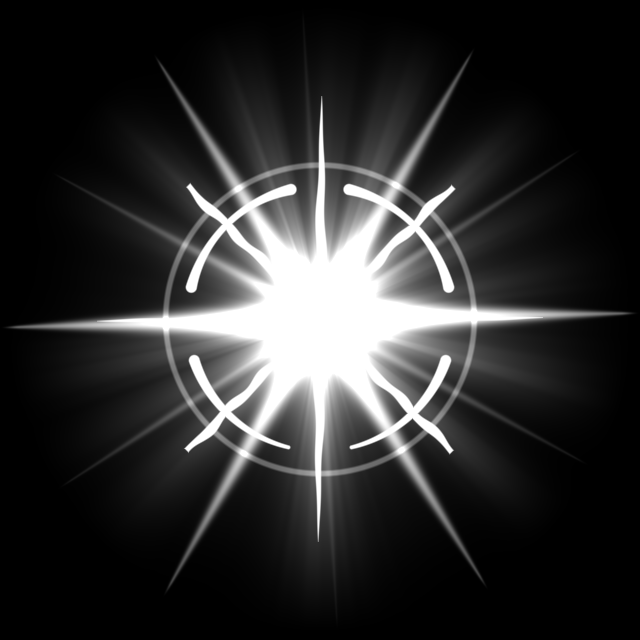
Give the GLSL for this background, as a Shadertoy shader.

```glsl
float hash(float n) {
    return fract(sin(n * 127.1) * 43758.5453);
}

// Value noise around the circle; turn runs from 0 to 1
float angularNoise(float turn, float count) {
    float x = turn * count;
    float cell = floor(x);
    float a = hash(mod(cell, count) + count);
    float b = hash(mod(cell + 1.0, count) + count);
    return mix(a, b, smoothstep(0.0, 1.0, fract(x)));
}

// Soft spike from the centre, tapering to a point
float spike(vec2 p, float degrees, float reach, float width) {
    float a = radians(degrees);
    vec2 dir = vec2(cos(a), sin(a));
    float along = dot(p, dir);
    float across = dot(p, vec2(-dir.y, dir.x));
    float taper = clamp(1.0 - along / reach, 0.0, 1.0);
    float w = width * taper + 0.0012;
    return exp(-across * across / (w * w)) * step(0.0, along)
         * smoothstep(0.0, 0.06, taper) * (0.25 + 1.1 * taper);
}

float fill(float d, float aa) {
    return smoothstep(aa, -aa, d);
}

// Wavy brush line with pointed ends
float needle(float along, float across, float aa) {
    float t = clamp(1.0 - abs(along) / 0.349, 0.0, 1.0);
    float wave = 0.003 * sin(along * 48.0) * t - 0.008 * along;
    float w = 0.011 * pow(t, 0.75);
    return fill(abs(across + wave) - w, aa) * step(0.001, t);
}

// Broad shafts: direction in degrees, half width, strength
float shafts(float degrees) {
    const vec3 beams[14] = vec3[14](
        vec3(8.0, 10.0, 0.42), vec3(27.0, 6.0, 0.34), vec3(44.0, 6.0, 0.60),
        vec3(70.0, 7.0, 0.72), vec3(88.0, 8.0, 0.45), vec3(108.0, 7.0, 0.72),
        vec3(136.0, 7.0, 0.52), vec3(153.0, 6.0, 0.38), vec3(191.0, 8.0, 0.58),
        vec3(208.0, 6.0, 0.38), vec3(226.0, 9.0, 0.45), vec3(271.0, 11.0, 0.74),
        vec3(318.0, 6.0, 0.58), vec3(346.0, 8.0, 0.66));
    float light = 0.0;
    for (int i = 0; i < 14; i++) {
        float d = mod(degrees - beams[i].x + 180.0, 360.0) - 180.0;
        light += beams[i].z * exp(-pow(d / beams[i].y, 2.0));
    }
    return light;
}

void mainImage(out vec4 fragColor, in vec2 fragCoord) {
    float size = min(iResolution.x, iResolution.y);
    vec2 p = (fragCoord - 0.5 * iResolution.xy) / size - vec2(0.0, 0.002);
    float aa = 1.0 / size;
    float r = length(p);
    float turn = fract(atan(p.y, p.x) / 6.2831853);

    // Streaked shafts and central glow
    float streaks = 0.55 + 0.35 * angularNoise(turn, 90.0)
                  + 0.25 * angularNoise(turn, 210.0)
                  + 0.2 * angularNoise(turn, 37.0);
    float fade = clamp(1.0 - r / 0.49, 0.0, 1.0);
    float light = shafts(turn * 360.0) * streaks * 0.68 * pow(fade, 1.1);
    light += 1.7 * exp(-r / 0.088) * (0.8 + 0.2 * streaks) * smoothstep(0.0, 0.3, fade);
    light += 0.8 * exp(-r * r / 0.006);

    // Four long diagonals and the horizontal flare
    light += 0.85 * spike(p, 60.3, 0.49, 0.020);
    light += 0.85 * spike(p, 122.1, 0.49, 0.020);
    light += 0.85 * spike(p, 240.6, 0.50, 0.020);
    light += 0.85 * spike(p, 301.8, 0.50, 0.020);
    light += 1.2 * spike(p, 1.0, 0.50, 0.024);
    light += 1.2 * spike(p, 181.6, 0.50, 0.024);

    // Faint secondary spikes
    for (int i = 0; i < 2; i++) {
        float flip = 180.0 * float(i);
        light += 0.25 * spike(p, 33.0 + flip, 0.49, 0.010);
        light += 0.25 * spike(p, 151.4 + flip, 0.48, 0.010);
        light += 0.12 * spike(p, 93.2 + flip, 0.49, 0.008);
    }

    // Thin halo
    float halo = abs(length(p + vec2(0.0, 0.001)) - 0.241);
    light += 0.3 * smoothstep(0.0065, 0.002, halo);

    // Upright and level needles
    float ink = max(needle(p.y, p.x, aa), needle(p.x, p.y + 0.001, aa));

    // Wavy diagonal strokes
    vec2 q = abs(p);
    float along = (q.x + q.y) * 0.70711;
    float across = (q.x - q.y) * 0.70711;
    float wave = 0.0022 * sin(along * 75.0 + 2.0 * sign(p.x * p.y));
    float tip = smoothstep(0.295, 0.262, along);
    float w = 0.0035 + 0.0035 * tip + 0.001 * sin(along * 110.0);
    ink = max(ink, fill(max(abs(across + wave) - w, along - 0.293), aa));

    // Curved strokes crossing the diagonals, rounded at their ends
    float top = step(0.0, p.y);
    float a = atan(q.y, q.x);
    float start = mix(0.32, 0.24, top);
    float end = mix(1.33, 1.35, top);
    float s = clamp(a, start, end);
    float bend = (s - start) / (end - start);
    float swell = mix(0.0085 - 0.0055 * bend, 0.0052 + 0.014 * pow(bend - 0.5, 2.0), top);
    float arc = length(q - 0.207 * vec2(cos(s), sin(s))) - swell;
    ink = max(ink, fill(arc, aa));

    float tone = mix(clamp(light, 0.0, 1.0), 1.0, ink);
    fragColor = vec4(vec3(tone), 1.0);
}
```
